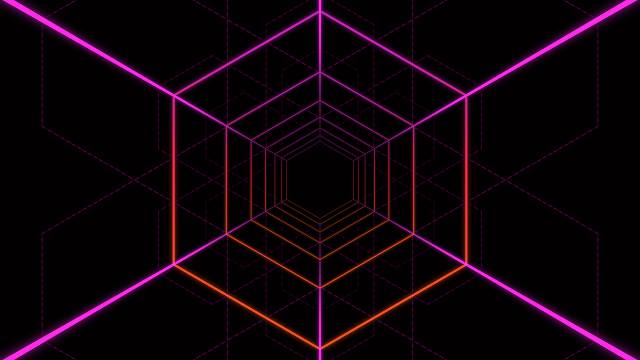
Write a WebGL 2 fragment shader that draws this background.

```glsl
#version 300 es
precision highp float;

uniform vec2 u_resolution;
out vec4 outColor;

// Geometry, in units of the canvas height
const float SECTOR = 1.04719755;      // sixth of a turn
const float COS30 = 0.8660254;
const int RING_COUNT = 7;
const float TUNNEL_SCALE = 0.8356;    // ring radius at depth one
const float FIRST_DEPTH = 1.78;
const float RING_WIDTH = 0.0072;      // half width per unit of radius
const float SPOKE_WIDTH = 0.0083;
const float GLOW_SPREAD = 0.018;
const float GLOW_STRENGTH = 0.42;
const float RING_FADE = 0.15;         // dimming per ring
const float PANEL_SCALE = 0.988;
const float PANEL_WIDTH = 0.0015;
const float DASH_DENSITY = 320.0;

// Colours
const vec3 BACKGROUND = vec3(0.008, 0.0, 0.004);
const vec3 MAGENTA = vec3(1.0, 0.16, 0.92);
const vec3 RED = vec3(1.0, 0.19, 0.26);
const vec3 ORANGE = vec3(1.0, 0.32, 0.10);
const vec3 PANEL_COLOR = vec3(0.36, 0.0, 0.28);

// Coverage of a line whose centre lies at distance d
float lineMask(float d, float halfWidth, float pixel) {
    return clamp((halfWidth - abs(d)) / pixel + 0.5, 0.0, 1.0);
}

// Solid core surrounded by a soft halo
float neonLine(float d, float halfWidth, float spread, float pixel) {
    float halo = GLOW_STRENGTH * exp(-pow(abs(d) / spread, 1.5));
    return max(lineMask(d, halfWidth, pixel), halo);
}

// Distance to a hexagon with a vertex on the vertical axis
float hexagon(vec2 p, float radius) {
    p = abs(p);
    return max(p.x, 0.5 * p.x + COS30 * p.y) - COS30 * radius;
}

// Gradient around a ring, from its lowest to its highest vertex
vec3 ringColor(float height) {
    vec3 lower = mix(ORANGE, RED, smoothstep(-0.8, 0.15, height));
    return mix(lower, MAGENTA, smoothstep(0.0, 0.85, height));
}

// Dashed hexagonal panel, centred on a spoke outside its ring
float panelMask(vec2 folded, float radius, float pixel) {
    vec2 local = folded - vec2(0.0, 2.0 * radius);
    float count = floor(DASH_DENSITY * radius);
    float phase = fract(atan(local.x, local.y) / (6.0 * SECTOR) * count);
    float dash = mix(0.4, 1.0, smoothstep(0.12, 0.3, abs(phase - 0.5)));
    return dash * lineMask(hexagon(local, radius), PANEL_WIDTH, pixel);
}

void main() {
    vec2 p = (gl_FragCoord.xy - 0.5 * u_resolution) / u_resolution.y;
    float pixel = 1.0 / u_resolution.y;
    float r = length(p);

    // Fold the plane into one sector around a spoke
    float angle = mod(atan(p.x, p.y) + 0.5 * SECTOR, SECTOR) - 0.5 * SECTOR;
    vec2 folded = r * vec2(sin(angle), cos(angle));

    vec3 color = BACKGROUND;

    // Receding rings, with faint panels around every second one
    for (int i = 0; i < RING_COUNT; i++) {
        float depth = float(i);
        float radius = TUNNEL_SCALE / (depth + FIRST_DEPTH);
        float height = p.y / radius;
        float light = exp(-RING_FADE * depth) * mix(1.0, 0.82, smoothstep(0.0, 0.6, height));
        float ring = neonLine(hexagon(p, radius), RING_WIDTH * radius,
                              GLOW_SPREAD * radius, pixel);
        color = max(color, ringColor(height) * ring * light);

        if (i % 2 == 1) {
            float panel = panelMask(folded, radius * PANEL_SCALE, pixel);
            color = max(color, PANEL_COLOR * panel * mix(1.0, 0.45, (depth - 1.0) / 4.0));
        }
    }

    // Spokes widen and brighten toward the viewer
    float innerRadius = TUNNEL_SCALE / (float(RING_COUNT - 1) + FIRST_DEPTH);
    float spoke = neonLine(folded.x, SPOKE_WIDTH * r, GLOW_SPREAD * r, pixel);
    float spokeLight = mix(0.35, 1.0, smoothstep(0.1, 0.46, r));
    spokeLight *= smoothstep(innerRadius - pixel, innerRadius + pixel, r);
    color = max(color, MAGENTA * spoke * spokeLight);

    outColor = vec4(color, 1.0);
}
```
